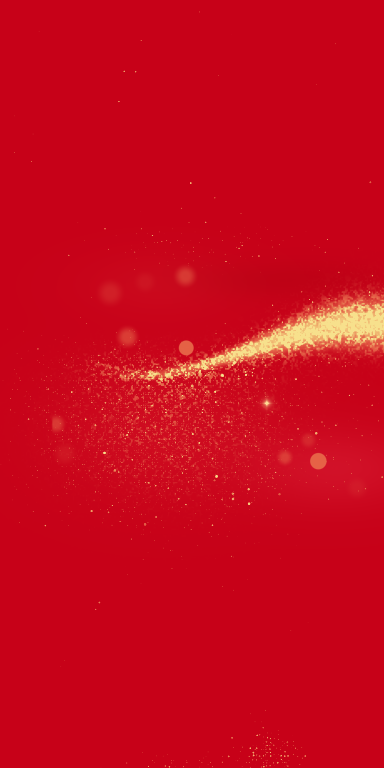
Write a WebGL 2 fragment shader that draws this background.

```glsl
#version 300 es
precision highp float;
uniform vec2 u_resolution;
out vec4 outColor;

vec3 hash3(vec2 p) {
  vec3 q = fract(vec3(p.xyx) * vec3(0.1031, 0.1030, 0.0973));
  q += dot(q, q.yxz + 33.33);
  return fract((q.xxy + q.yzz) * q.zyx);
}

float noise(vec2 p) {
  vec2 i = floor(p), f = fract(p);
  f = f * f * (3.0 - 2.0 * f);
  return mix(mix(hash3(i).x, hash3(i + vec2(1, 0)).x, f.x),
             mix(hash3(i + vec2(0, 1)).x, hash3(i + vec2(1, 1)).x, f.x), f.y);
}

// One jittered dot per cell, kept with the given probability
float specks(vec2 p, float cells, float density) {
  vec2 q = p * cells;
  vec3 h = hash3(floor(q) + cells);
  float edge = cells / u_resolution.x;
  float radius = mix(0.12, 0.28, h.z);
  float dist = length(fract(q) - mix(vec2(0.3), vec2(0.7), h.xy));
  float keep = step(hash3(floor(q) + 71.0).y, density);
  return keep * (1.0 - smoothstep(radius - 0.5 * edge, radius + 0.5 * edge, dist)) * (0.4 + 0.6 * h.x);
}

float blob(vec2 p, vec2 center, vec2 size) {
  vec2 q = (p - center) / size;
  return exp(-dot(q, q));
}

// Height of the golden stream
float crest(float x) {
  float left = max(0.39 - x, 0.0);
  return 1.023 + 0.135 * smoothstep(0.36, 0.95, x) + 1.1 * left * left;
}

vec3 goldRamp(vec3 base, float t) {
  vec3 c = mix(base, vec3(0.89, 0.36, 0.27), smoothstep(0.0, 0.45, t));
  c = mix(c, vec3(0.94, 0.71, 0.44), smoothstep(0.4, 0.75, t));
  return mix(c, vec3(0.97, 0.88, 0.55), smoothstep(0.7, 1.0, t));
}

void main() {
  vec2 p = gl_FragCoord.xy / u_resolution.x;
  float pixel = 1.0 / u_resolution.x;
  float d = p.y - crest(p.x);

  // Red ground with a rosy haze and a dark fold above the stream
  vec3 color = vec3(0.78, 0.005, 0.095);
  color += vec3(0.04, 0.06, 0.06) * blob(p, vec2(0.88, 0.78), vec2(0.22, 0.10));
  color += vec3(0.03, 0.04, 0.03) * blob(p, vec2(0.42, 0.88), vec2(0.28, 0.17));
  color += vec3(0.02, 0.03, 0.02) * blob(p, vec2(0.42, 1.26), vec2(0.20, 0.08));
  color -= vec3(0.035, 0.0, 0.01) * blob(p, vec2(0.72, 1.27), vec2(0.30, 0.05));

  // Stream of gold, widening to the right
  float widen = smoothstep(0.5, 1.0, p.x);
  float strength = smoothstep(0.18, 0.75, p.x);
  float width = mix(0.013, 0.058, widen);
  float core = exp(-d * d / (width * width)) * strength;
  float reach = d > 0.0 ? mix(0.025, 0.05, widen) : mix(0.04, 0.045, widen);
  float halo = exp(-abs(d) / reach) * smoothstep(0.14, 0.6, p.x);
  float grain = 0.6 * noise(p * 230.0) + 0.4 * noise(p * 121.0 + 9.0);
  float gold = core * (0.62 + 0.65 * grain) + halo * (0.02 + 0.75 * smoothstep(0.4, 0.8, grain));

  // Dust drifting below the stream, and a thin veil above it
  float below = blob(p, vec2(0.44, 0.89), vec2(0.27, 0.18)) * smoothstep(0.05, -0.03, d);
  float veil = blob(p, vec2(0.56, 1.36), vec2(0.22, 0.045));
  float leftDust = blob(p, vec2(0.35, 1.05), vec2(0.15, 0.06));
  gold += 0.30 * (below + 0.6 * leftDust) * smoothstep(0.45, 0.85, grain);
  gold += 0.38 * specks(p, 170.0, 0.5 * below + 0.12 * veil + 0.3 * leftDust);
  gold += 0.75 * specks(p, 115.0, 0.09 * below + 0.04 * veil + 0.25 * halo);
  gold += 0.9 * specks(p, 65.0, 0.05 * below + 0.02 * veil);
  gold += 0.9 * specks(p, 75.0, 0.2 * blob(p, vec2(0.62, 0.71), vec2(0.09, 0.035)));

  // Sparks rising from the bottom edge
  float sparks = blob(p, vec2(0.70, 0.02), vec2(0.06, 0.06)) + 0.35 * blob(p, vec2(0.50, 0.0), vec2(0.12, 0.03));
  gold += 0.8 * specks(p, 110.0, 0.5 * sparks) + 0.45 * specks(p, 180.0, 0.4 * sparks);
  color = goldRamp(color, clamp(gold, 0.0, 1.0));

  // Bokeh discs: center, radius, opacity; faint ones are softer
  vec4 discs[11] = vec4[11](
    vec4(0.485, 1.094, 0.020, 0.90), vec4(0.829, 0.799, 0.022, 0.90),
    vec4(0.332, 1.122, 0.026, 0.55), vec4(0.483, 1.281, 0.026, 0.50),
    vec4(0.287, 1.237, 0.031, 0.25), vec4(0.378, 1.266, 0.025, 0.12),
    vec4(0.742, 0.809, 0.019, 0.50), vec4(0.803, 0.854, 0.019, 0.28),
    vec4(0.146, 0.896, 0.022, 0.50), vec4(0.169, 0.818, 0.027, 0.16),
    vec4(0.930, 0.729, 0.025, 0.13));
  for (int i = 0; i < 11; i++) {
    vec4 disc = discs[i];
    float dist = length(p - disc.xy);
    float soft = max(pixel, disc.z * 0.7 * (1.0 - smoothstep(0.5, 0.9, disc.w)));
    float cover = 1.0 - smoothstep(disc.z - soft, disc.z + 0.5 * soft, dist);
    cover *= smoothstep(0.136 - pixel, 0.136 + pixel, p.x);
    color = mix(color, vec3(0.91, 0.42, 0.29), cover * disc.w);
  }

  // Four-pointed glint
  vec2 g = abs(p - vec2(0.695, 0.950));
  float glint = exp(-length(g) / 0.006) + 0.7 * exp(-(g.x + g.y) / 0.008 - min(g.x, g.y) / 0.0015);
  color = mix(color, vec3(1.0, 0.86, 0.58), clamp(1.3 * glint, 0.0, 1.0));

  outColor = vec4(clamp(color, 0.0, 1.0), 1.0);
}
```
